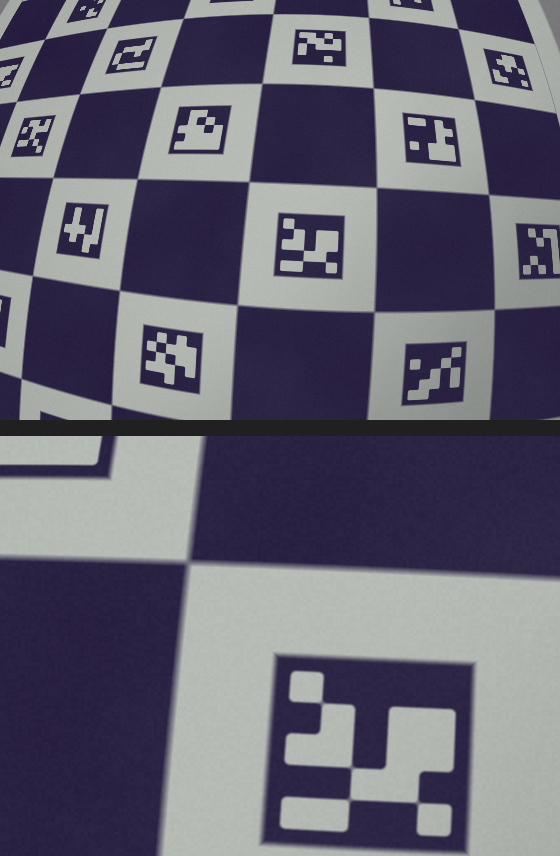
Top: the whole. Bottom: its middle third, enlarged.
A Shadertoy shader for this pattern:

```glsl
// A calibration board: dark and pale squares in turn, with a coded tag in each pale one.
// A barrel lens is undone radially, then a 2x2 solve inverts the perspective
// to give board coordinates; tag bits come from a hash, wear from layered sines.

#define LENS vec2(0.142, 0.008)      // radial r^2 and r^4 terms
#define LENS_CENTRE vec2(0.097, 0.0)
#define BOARD_MIN_U -4.0
#define BOARD_MAX vec2(3.0, 4.0)
#define PAPER_MARGIN 0.35
#define EDGE_SOFT 0.012              // in squares
#define TAG_HALF 0.25                // in squares
#define TAG_BITS 5.0
#define BIT_DENSITY 0.47
#define GRAIN 0.018

const float PI = 3.14159;
const vec3 PAPER = vec3(0.70, 0.72, 0.70);
const vec3 INK_DEEP = vec3(0.14, 0.10, 0.24);
const vec3 INK_FADED = vec3(0.185, 0.16, 0.28);
const vec3 TABLE = vec3(0.51, 0.51, 0.52);

float hash(vec2 p) {
    return fract(sin(dot(p, vec2(127.1, 311.7))) * 4375.85);
}

// Smooth mottling from a few turned sine waves, about -1 to 1
float mottle(vec2 p) {
    float sum = 0.0, amp = 0.5;
    for (int i = 0; i < 4; i++) {
        sum += amp * sin(p.x + 1.3 * sin(p.y)) * cos(p.y * 0.8);
        p = mat2(1.2, 1.5, -1.5, 1.2) * p + 1.7;
        amp *= 0.5;
    }
    return sum;
}

// Canvas (y down, half height = 1) to board squares
vec2 toBoard(vec2 p) {
    p -= LENS_CENTRE;
    float r2 = dot(p, p);
    vec2 q = p * (1.0 + LENS.x * r2 + LENS.y * r2 * r2);
    vec2 acrossAxis = vec2(0.612, 0.028) + 0.014 * q;
    vec2 downAxis = vec2(-0.036, 0.562) + 0.096 * q;
    return inverse(mat2(acrossAxis, downAxis)) * (q - vec2(-0.245, -0.134));
}

float tagBit(vec2 id, vec2 cell) {
    bool inside = all(greaterThanEqual(cell, vec2(0.0))) && all(lessThan(cell, vec2(TAG_BITS)));
    return inside ? step(hash(cell + id * 7.31 + 2.6), BIT_DENSITY) : 0.0;
}

// Pale bits of a tag, blended between neighbours so corners are rounded
float tagBits(vec2 id, vec2 local) {
    vec2 grid = (local / TAG_HALF * 0.5 + 0.5) * (TAG_BITS + 1.0) - 1.0;
    vec2 base = floor(grid);
    vec2 w = smoothstep(0.32, 0.68, grid - base);
    float sum = 0.0;
    for (int y = 0; y < 2; y++)
        for (int x = 0; x < 2; x++) {
            vec2 corner = vec2(x, y);
            vec2 share = mix(1.0 - w, w, corner);
            sum += share.x * share.y * tagBit(id, base + corner);
        }
    return smoothstep(0.25, 0.75, sum);
}

void mainImage(out vec4 fragColor, in vec2 fragCoord) {
    vec2 p = (2.0 * fragCoord - iResolution.xy) / iResolution.y;
    p.y = -p.y;
    vec2 board = toBoard(p);
    vec2 id = floor(board);
    vec2 local = board - id - 0.5;

    // Alternating squares: the sign of the sine product tells pale from dark
    vec2 wave = clamp(sin(PI * board) / (PI * EDGE_SOFT), -1.0, 1.0);
    float ink = 0.5 - 0.5 * wave.x * wave.y;

    // Tags in the pale squares
    if (mod(id.x + id.y, 2.0) < 0.5) {
        float tagEdge = max(abs(local.x), abs(local.y)) - TAG_HALF;
        float tag = 1.0 - smoothstep(-EDGE_SOFT, EDGE_SOFT, tagEdge);
        ink = max(ink, tag * (1.0 - tagBits(id, local)));
    }

    // Board limits, blank margin and table
    vec2 over = board - BOARD_MAX;
    float outside = max(max(BOARD_MIN_U - board.x, over.x), over.y);
    ink *= 1.0 - smoothstep(-EDGE_SOFT, EDGE_SOFT, outside);
    float table = smoothstep(-0.03, 0.03, outside - PAPER_MARGIN);

    // Uneven light: shadow to the lower right, faint streaks, dim corners
    float shadow = smoothstep(0.1, 1.3, 0.6 * p.x + 0.7 * p.y);
    float streak = mottle(vec2(p.x * 3.0 + p.y * 2.0, p.y * 1.6 - p.x));
    float light = 1.0 - 0.2 * shadow - 0.05 * streak * smoothstep(-0.6, 0.8, p.x);
    light *= 1.0 - 0.035 * dot(p, p);

    // Faded print and sensor grain
    float fade = clamp(0.65 + 0.35 * mottle(p * 5.0) - 0.12 * dot(p, p), 0.0, 1.0);
    vec3 inkColor = mix(INK_DEEP, INK_FADED, fade);
    vec3 paperColor = mix(PAPER * 1.02, TABLE, table) * light;
    vec3 color = mix(paperColor, inkColor, ink);
    color += GRAIN * (hash(floor(p * 190.0)) - 0.5);
    fragColor = vec4(color, 1.0);
}
```
